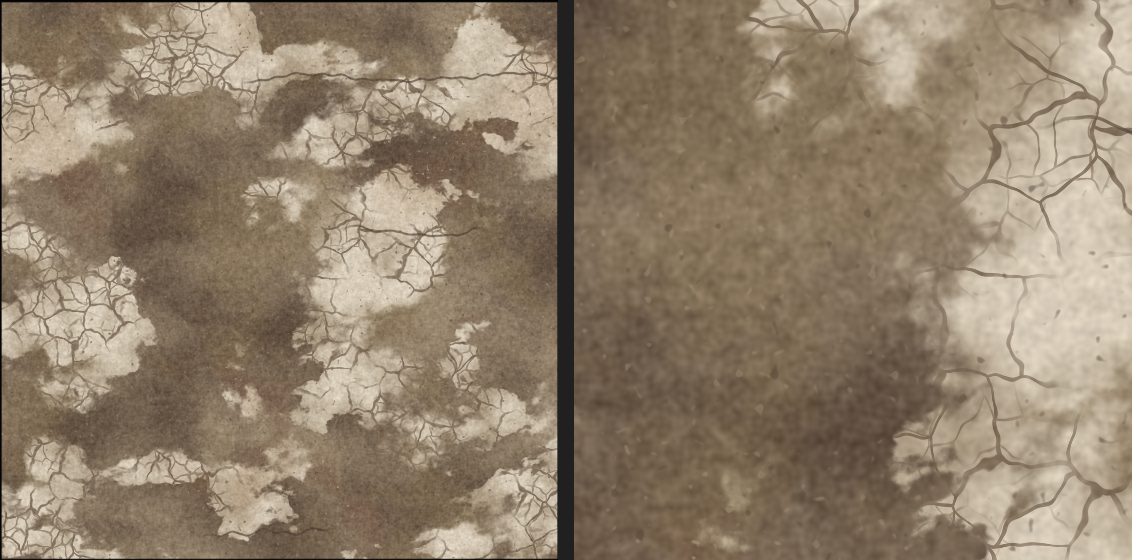
Left, the full canvas; right, a detail of the centre.
This texture is drawn by a Shadertoy shader. Its source:

```glsl
// Weathered wall: ragged pale plaster patches flaking off brown, stained render.
// Warped gradient noise places the patches and stains; Voronoi borders draw the
// crackle, fine noise adds grit, and a thin black edge frames the wall.

vec2 hash2(vec2 cell) {
    vec3 h = fract(cell.xyx * vec3(0.1031, 0.1030, 0.0973));
    h += dot(h, h.yzx + 33.33);
    return fract((h.xx + h.yz) * h.zy);
}

float gradientDot(vec2 cell, vec2 offset) {
    return dot(hash2(cell) * 2.0 - 1.0, offset);
}

float gradientNoise(vec2 p) {
    vec2 i = floor(p), f = fract(p);
    vec2 u = f * f * f * (f * (f * 6.0 - 15.0) + 10.0);
    vec2 e = vec2(1.0, 0.0);
    float low = mix(gradientDot(i, f), gradientDot(i + e, f - e), u.x);
    float high = mix(gradientDot(i + e.yx, f - e.yx), gradientDot(i + 1.0, f - 1.0), u.x);
    return 1.5 * mix(low, high, u.y);
}

float fbm(vec2 p) {
    float sum = 0.0, amplitude = 1.0;
    for (int i = 0; i < 6; i++) {
        sum += amplitude * gradientNoise(p);
        p = mat2(1.6, 1.2, -1.2, 1.6) * p + 17.3;
        amplitude *= 0.55;
    }
    return sum;
}

// Distance to the nearest Voronoi border, in cell units
float cellBorder(vec2 p) {
    vec2 base = floor(p), f = fract(p), nearCell, nearPoint;
    float nearest = 8.0, border = 8.0;
    for (int y = -1; y <= 1; y++)
    for (int x = -1; x <= 1; x++) {
        vec2 cell = vec2(x, y);
        vec2 toPoint = cell + hash2(base + cell) - f;
        float d = dot(toPoint, toPoint);
        if (d < nearest) { nearest = d; nearCell = cell; nearPoint = toPoint; }
    }
    for (int y = -2; y <= 2; y++)
    for (int x = -2; x <= 2; x++) {
        vec2 cell = nearCell + vec2(x, y);
        vec2 toPoint = cell + hash2(base + cell) - f;
        vec2 across = toPoint - nearPoint;
        if (dot(across, across) > 0.0001)
            border = min(border, dot(0.5 * (nearPoint + toPoint), normalize(across)));
    }
    return border;
}

void mainImage(out vec4 fragColor, in vec2 fragCoord) {
    vec2 uv = fragCoord / iResolution.xy;
    vec2 p = fragCoord / iResolution.y;
    float pixel = 1.0 / iResolution.y;

    // Broad patches, wider than tall, with ragged edges of varying softness
    vec2 warp = vec2(fbm(p * 4.0 + 3.1), fbm(p * 4.0 + 41.7));
    vec2 q = p + 0.035 * warp;
    float flake = fbm(q * vec2(3.1, 4.9) + 7.4) + 0.16 * fbm(p * 24.0 + 9.0);
    float softness = mix(0.05, 0.17, smoothstep(-0.3, 0.3, fbm(p * 5.0 + 63.0)));
    float plaster = smoothstep(0.08 - softness, 0.08 + softness, flake);

    // Brown render with cloudy tone, rusty and ochre stains
    float cloud = 0.5 + 0.75 * fbm(q * vec2(4.5, 6.0) + 88.0);
    vec3 dirt = mix(vec3(0.38, 0.315, 0.255), vec3(0.60, 0.53, 0.435), clamp(cloud, 0.0, 1.0));
    float rust = smoothstep(0.15, 0.6, fbm(q * 3.3 + 120.0));
    dirt = mix(dirt, vec3(0.46, 0.35, 0.28), 0.55 * rust);
    float ochre = smoothstep(0.0, 0.5, fbm(q * 6.0 + 150.0));
    dirt = mix(dirt, vec3(0.51, 0.43, 0.31), 0.4 * ochre);

    // Pale plaster, mottled, cleaner towards the middle of each patch
    float clean = 0.35 + 0.8 * fbm(p * 11.0 + 200.0) + 0.9 * clamp(flake, 0.0, 0.6);
    vec3 lime = mix(vec3(0.67, 0.605, 0.51), vec3(0.85, 0.805, 0.73), clamp(clean, 0.0, 1.0));
    lime = mix(lime, vec3(0.76, 0.66, 0.55), 0.4 * rust);
    vec3 color = mix(dirt, lime, plaster);

    // Yellowish rim where the plaster thins out
    float rim = plaster * (1.0 - plaster) * 4.0;
    color = mix(color, vec3(0.58, 0.50, 0.37), 0.25 * rim * ochre);

    // Crackle: a coarse net, and a finer net in some zones
    vec2 c = p + 0.012 * vec2(gradientNoise(p * 27.0), gradientNoise(p * 27.0 + 50.0))
               + 0.003 * vec2(gradientNoise(p * 90.0), gradientNoise(p * 90.0 + 50.0));
    float width = 0.0009 + 0.0007 * gradientNoise(p * 30.0 + 5.0);
    float coarse = 1.0 - smoothstep(width, width + 1.4 * pixel, cellBorder(c * 20.0) / 20.0);
    float fine = 1.0 - smoothstep(0.0004, 0.0004 + 1.4 * pixel, cellBorder(c * 39.0 + 9.0) / 39.0);
    float zone = fbm(p * 5.0 + 250.0);
    float crack = max(coarse * smoothstep(-0.3, 0.15, zone),
                      0.75 * fine * smoothstep(0.0, 0.35, zone));
    color = mix(color, vec3(0.40, 0.325, 0.25), crack * mix(0.12, 0.72, plaster));

    // A few long, broken fissures running across
    for (int i = 0; i < 4; i++) {
        float k = float(i);
        float y = 0.05 + 0.27 * k + 0.02 * gradientNoise(vec2(p.x * 6.0, k * 7.3))
                + 0.008 * gradientNoise(vec2(p.x * 35.0, k * 3.7));
        float present = smoothstep(0.0, 0.2, gradientNoise(vec2(p.x * 3.0 + k * 5.0, k + 0.4)));
        float fissure = 1.0 - smoothstep(0.0006, 0.0006 + 1.5 * pixel, abs(p.y - y));
        color = mix(color, vec3(0.31, 0.25, 0.20), 0.65 * present * fissure);
    }

    // Grit, light flecks and dark pits
    float grit = 0.055 * gradientNoise(p * 210.0) + 0.055 * gradientNoise(p * 95.0 + 30.0);
    color += grit * vec3(1.0, 0.98, 0.92);
    float fleck = smoothstep(0.45, 0.75, gradientNoise(p * 150.0 + 70.0));
    color = mix(color, vec3(0.76, 0.69, 0.59), fleck * (0.25 + 0.35 * rust));
    float pit = smoothstep(0.5, 0.8, gradientNoise(p * 125.0 + 90.0));
    color = mix(color, vec3(0.34, 0.28, 0.22), 0.5 * pit);

    // Thin black frame, heavier at the left and top
    vec2 inner = smoothstep(vec2(0.003, 0.002) - pixel, vec2(0.003, 0.002) + pixel, uv)
               * smoothstep(vec2(0.001, 0.004) - pixel, vec2(0.001, 0.004) + pixel, 1.0 - uv);
    color = mix(vec3(0.02, 0.015, 0.015), color, inner.x * inner.y);
    fragColor = vec4(clamp(color, 0.0, 1.0), 1.0);
}
```
